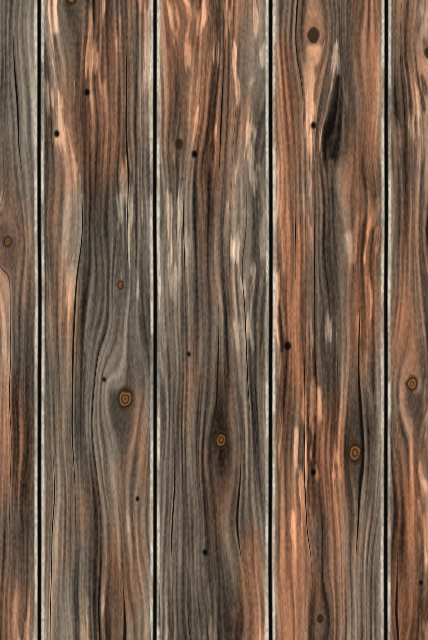
This texture is drawn by a WebGL 1 fragment shader. Its source:

```glsl
precision highp float;
// Weathered vertical barn boards: three whole planks and two cut ones, split by
// dark gaps with pale worn rims. Stretched noise gives the grain, which bends
// around hashed knots; rust stains, flaking, cracks and nail holes vary by plank.
uniform vec2 u_resolution;

// Lengths are fractions of the canvas width
const float PITCH = 0.27;
const float FIRST_GAP = 0.092;
const float GAP_HALF = 0.0042;
const float RIM_WIDTH = 0.0075;
const float KNOT_ROW = 0.5;
const float HOLE_ROW = 0.42;
const float RING_FREQ = 68.0;
const float CRACK_FREQ = 26.0;
const float BASE_TONE = 0.375;

const vec3 GREY_TINT = vec3(1.06, 1.0, 0.89);
const vec3 RUST_TINT = vec3(1.42, 0.96, 0.70);
const vec3 RIM_COLOR = vec3(0.80, 0.76, 0.69);
const vec3 KNOT_COLOR = vec3(0.66, 0.42, 0.22);
const vec3 KNOT_DARK = vec3(0.17, 0.12, 0.08);
const vec3 GAP_COLOR = vec3(0.04, 0.035, 0.03);

float hash(vec2 p) {
  p = fract(p * vec2(0.1031, 0.1137));
  p += dot(p, p.yx + 33.33);
  return fract((p.x + p.y) * p.x * 17.0);
}

float noise(vec2 p) {
  vec2 i = floor(p), f = fract(p);
  f = f * f * (3.0 - 2.0 * f);
  return mix(mix(hash(i), hash(i + vec2(1.0, 0.0)), f.x),
             mix(hash(i + vec2(0.0, 1.0)), hash(i + 1.0), f.x), f.y);
}

float fbm(vec2 p) {
  float sum = 0.0, amp = 0.5;
  for (int i = 0; i < 3; i++) {
    sum += amp * noise(p);
    p = p * 2.03 + 17.1;
    amp *= 0.5;
  }
  return sum / 0.875;
}

void main() {
  vec2 p = gl_FragCoord.xy / u_resolution.x;
  float px = 1.0 / u_resolution.x;

  // Plank number and position inside the plank
  float wobble = 0.003 * (noise(vec2(p.x * 4.0 + 9.0, p.y * 5.0)) - 0.5);
  float board = (p.x + wobble - FIRST_GAP) / PITCH;
  float id = floor(board) + 1.0;
  vec2 q = vec2((fract(board) - 0.5) * PITCH, p.y);
  float edge = 0.5 * PITCH - abs(q.x);
  vec2 seed = vec2(id * 37.0 + 50.0, id * 23.0 + 70.0);

  // Knots and nail holes; the grain spreads around each knot
  float grain = q.x + 0.07 * (fbm(q * vec2(8.0, 2.0) + seed) - 0.5);
  float knot = 0.0, knotShade = 0.0, halo = 0.0, hole = 0.0;
  for (int k = 0; k < 4; k++) {
    vec2 key = vec2(float(k) * 19.0 + 11.0, id * 31.0 + 41.0);
    float size = mix(0.007, 0.021, hash(key + 5.0));
    vec2 centre = vec2((hash(key) - 0.5) * 0.16,
                       (float(k) - 0.4 + 0.8 * hash(key + 13.0)) * KNOT_ROW);
    vec2 d = q - centre;
    float bend = exp(-dot(d * d, 1.0 / vec2(9.0, 60.0) / (size * size)));
    grain -= 0.78 * d.x * bend;
    halo = max(halo, bend);
    float r = length(d * vec2(1.0, 0.72)) / size + 0.3 * (noise(q * 90.0) - 0.5);
    float mask = 1.0 - smoothstep(0.75, 1.0 + px / size, r);
    knot = max(knot, mask);
    knotShade += mask * (0.5 + 0.3 * sin(r * 16.0) - 0.5 * smoothstep(0.5, 0.9, r))
               * step(0.4, hash(key + 29.0));

    vec2 nail = vec2((hash(key + 47.0) - 0.5) * 0.2,
                     (float(k) + hash(key + 59.0)) * HOLE_ROW);
    float nailDist = length((q - nail) * vec2(1.0, 0.75));
    float nailSize = mix(0.002, 0.0065, hash(key + 71.0));
    hole = max(hole, 1.0 - smoothstep(nailSize - px, nailSize + 2.0 * px, nailDist));
  }

  // Grain: broad streaks, fine fibres, growth rings and grit
  vec2 g = vec2(grain + 1.0, q.y);
  float broad = fbm(g * vec2(24.0, 1.5) + seed);
  float fibre = fbm(g * vec2(125.0, 4.0) + seed);
  float rings = sin(6.2832 * (RING_FREQ * grain + 2.0 * noise(g * vec2(12.0, 1.2) + seed)));
  float grit = noise(q * vec2(330.0, 130.0) + 90.0 + seed);
  float tone = BASE_TONE + 0.42 * (broad - 0.5) + 0.45 * (fibre - 0.5)
             + 0.04 * rings + 0.09 * (grit - 0.5) - 0.05 * halo;

  // Flaking silver patches and long splits along the grain
  float worn = smoothstep(0.42, 0.68, fbm(q * vec2(11.0, 2.2) + seed + 31.0));
  float flakes = smoothstep(0.52, 0.72, fbm(g * vec2(75.0, 11.0) + seed));
  tone += 0.27 * worn * flakes;
  float cell = floor(g.x * CRACK_FREQ);
  float lane = 0.2 + 0.6 * hash(vec2(cell + 3.0, id + 61.0));
  float crackDist = abs(fract(g.x * CRACK_FREQ) - lane) / CRACK_FREQ;
  float crackWidth = 0.0028 * smoothstep(0.55, 0.95, noise(vec2(cell * 7.3, q.y * 3.2) + seed));
  float crack = clamp((crackWidth - crackDist) / 0.0016, 0.0, 1.0);

  // Plank colour: grey to rust, paler and greyer toward the edges
  float nearEdge = 1.0 - smoothstep(0.0, 0.035, edge);
  float stain = smoothstep(0.38, 0.72, fbm(q * vec2(10.0, 2.4) + seed + 83.0));
  float rust = (0.10 + 0.022 * id * id + 0.65 * stain) * (1.0 - 0.6 * nearEdge);
  tone = max(tone + 0.07 * nearEdge, 0.07);
  vec3 color = tone * mix(GREY_TINT, RUST_TINT, clamp(rust, 0.0, 1.0));
  color = mix(color, mix(KNOT_DARK, KNOT_COLOR, clamp(knotShade, 0.0, 1.0)), 0.8 * knot);
  color = mix(color, GAP_COLOR, max(0.85 * crack, 0.95 * hole));

  // Pale rims and dark gaps
  float rim = 1.0 - smoothstep(0.6 * RIM_WIDTH, RIM_WIDTH + px, edge - GAP_HALF);
  rim *= 0.45 + 0.55 * smoothstep(0.25, 0.6, noise(vec2(board * 9.0, q.y * 16.0) + seed));
  color = mix(color, RIM_COLOR * (0.85 + 0.3 * grit), rim);
  color = mix(GAP_COLOR, color, smoothstep(GAP_HALF - px, GAP_HALF + px, edge));
  gl_FragColor = vec4(color, 1.0);
}
```
